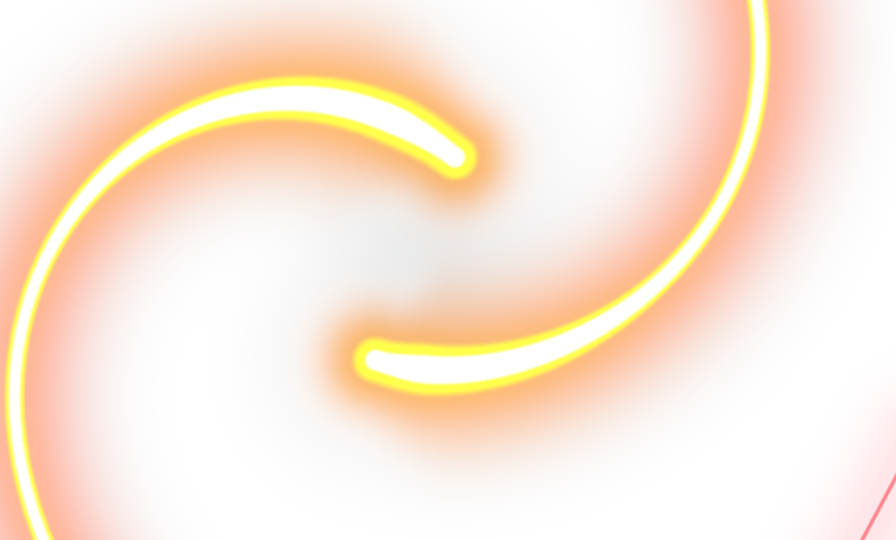
A WebGL 1 fragment shader for this background:

```glsl
precision highp float;
// Two glowing comet-like arms swirl around a pale centre.
// Each arm is a cubic curve: its distance field drives a white core,
// a yellow rim and a wide halo that cools from orange to pink.

uniform vec2 u_resolution;

const int STEPS = 44;
const float CURVE_END = 1.12;

vec2 cubic(vec2 a, vec2 b, vec2 c, vec2 d, float t) {
  float s = 1.0 - t;
  return s * s * s * a + 3.0 * s * s * t * b + 3.0 * s * t * t * c + t * t * t * d;
}

// Distance to a segment in x, position along it in y
vec2 segment(vec2 p, vec2 a, vec2 b) {
  vec2 ab = b - a;
  float h = clamp(dot(p - a, ab) / dot(ab, ab), 0.0, 1.0);
  return vec2(length(p - a - h * ab), h);
}

// Distance to a cubic curve in x, nearest curve parameter in y
vec2 curveField(vec2 p, vec2 a, vec2 b, vec2 c, vec2 d) {
  vec2 nearest = vec2(1e3, 0.0);
  vec2 from = a;
  float dt = CURVE_END / float(STEPS);
  for (int i = 0; i < STEPS; i++) {
    float t = float(i) * dt;
    vec2 to = cubic(a, b, c, d, t + dt);
    vec2 hit = segment(p, from, to);
    if (hit.x < nearest.x) nearest = vec2(hit.x, t + hit.y * dt);
    from = to;
  }
  return nearest;
}

float bell(float x, float width) {
  return exp(-x * x / (width * width));
}

float coreWidth(float t) {
  float taper = mix(0.027, 0.0105, smoothstep(0.0, 0.75, t));
  return taper * mix(0.7, 1.0, smoothstep(0.0, 0.1, t));
}

float rimWidth(float t) {
  return mix(0.021, 0.007, smoothstep(0.0, 0.6, t));
}

// Tints the background with the halo around an arm
vec3 addHalo(vec3 color, vec2 field) {
  float t = field.y;
  float away = max(field.x - coreWidth(t) - rimWidth(t), 0.0);
  float cool = smoothstep(0.1, 0.85, t);
  float spread = mix(0.068, 0.108, smoothstep(0.0, 0.16, t));
  vec3 haloLoss = mix(vec3(0.0, 0.25, 0.42), vec3(0.0, 0.27, 0.33), cool);
  vec3 emberLoss = vec3(0.0, 0.01, mix(0.20, 0.10, cool));
  vec3 hazeLoss = vec3(0.022, 0.020, 0.016);
  color *= 1.0 - haloLoss * bell(away, spread);
  color *= 1.0 - emberLoss * bell(away, 0.035);
  return color * (1.0 - hazeLoss * bell(away - 0.13, 0.09));
}

// Lays the yellow rim and white core over the halo
vec3 addBeam(vec3 color, vec2 field, float pixel) {
  float t = field.y;
  float core = coreWidth(t);
  float rim = core + rimWidth(t);
  float soft = mix(0.008, 0.004, smoothstep(0.0, 0.6, t)) + pixel * 0.5;
  vec3 yellow = vec3(1.0, 1.0, 0.30);
  color = mix(color, yellow, 1.0 - smoothstep(rim - soft, rim + soft, field.x));
  float edge = 0.0035 + pixel * 0.5;
  return mix(color, vec3(1.0), 1.0 - smoothstep(core - edge, core + edge, field.x));
}

// Thin pink strand with a faint blush around it
vec3 addStrand(vec3 color, float dist, float pixel) {
  color *= 1.0 - vec3(0.0, 0.10, 0.09) * bell(dist, 0.085);
  float line = 1.0 - smoothstep(0.001, 0.005 + pixel * 0.5, dist);
  return mix(color, vec3(1.0, 0.52, 0.56), line);
}

void main() {
  float pixel = 1.0 / u_resolution.y;
  vec2 p = gl_FragCoord.xy * pixel;
  p.x += 0.5 * (1.6623 - u_resolution.x * pixel);

  vec2 upper = curveField(p, vec2(0.844, 0.709), vec2(0.433, 1.033),
                          vec2(-0.152, 0.587), vec2(0.082, 0.0));
  vec2 lower = curveField(p, vec2(0.697, 0.333), vec2(1.017, 0.235),
                          vec2(1.472, 0.533), vec2(1.403, 1.0));

  // Pale base with a soft grey centre
  vec3 color = vec3(1.0);
  color -= vec3(0.045, 0.045, 0.05) * bell(length(p - vec2(0.78, 0.525)), 0.17);

  color = addHalo(color, upper);
  color = addHalo(color, lower);
  color = addStrand(color, segment(p, vec2(1.55, -0.09), vec2(1.70, 0.19)).x, pixel);
  color = addBeam(color, upper, pixel);
  color = addBeam(color, lower, pixel);

  gl_FragColor = vec4(clamp(color, 0.0, 1.0), 1.0);
}
```
